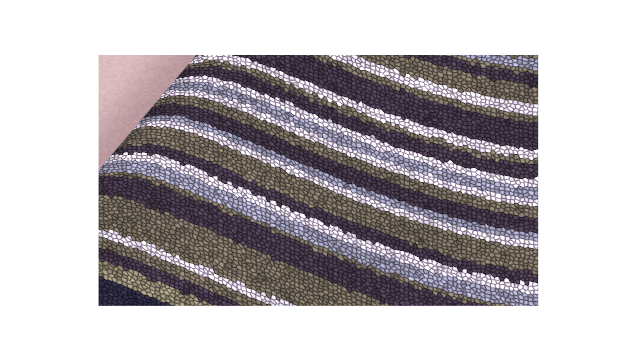
Write a Shadertoy shader that draws this texture.

```glsl
const vec2 FRAME_MIN = vec2(0.154, 0.160);   // cloth rectangle on the canvas
const vec2 FRAME_MAX = vec2(0.841, 0.849);
const vec2 LOOPS = vec2(92.0, 66.0);         // yarn loops across and down
const float LOOP_JITTER = 0.75;
const float GAP_SHADE = 0.58;
const float TOP_SHADE = 1.16;
const float YARN_VARIATION = 0.28;
const float DRAPE = 0.596;                   // fall of the stripes, left to right
const float FOLD_TOP = 0.222;                // where the fold meets the top side
const float FOLD_LEFT = 0.46;                // where the fold meets the left side
const float CURL = 0.093;
const float CURL_WIDTH = 0.057;
const vec3 PAPER = vec3(1.0);
const vec3 FLOOR_LIGHT = vec3(0.86, 0.74, 0.75);
const vec3 FLOOR_DARK = vec3(0.73, 0.60, 0.62);

// Yarns: 0 plum, 1 olive, 2 blue grey, 3 white, 4 tan hem, 5 navy
const vec3 YARN[6] = vec3[6](
    vec3(0.27, 0.22, 0.29), vec3(0.46, 0.42, 0.37), vec3(0.60, 0.59, 0.70),
    vec3(0.91, 0.86, 0.94), vec3(0.56, 0.52, 0.44), vec3(0.17, 0.16, 0.25));
const int BANDS = 30;
const int BAND_YARN[30] = int[30](
    1, 2, 1, 0, 1, 3, 1, 0, 3, 1, 0, 3, 2, 3, 1,
    0, 2, 3, 1, 0, 3, 2, 1, 0, 1, 3, 1, 0, 4, 5);
const float BAND_END[29] = float[29](
    0.02, 0.06, 0.08, 0.125, 0.20, 0.24, 0.27, 0.378, 0.417, 0.445,
    0.497, 0.533, 0.573, 0.606, 0.65, 0.712, 0.742, 0.772, 0.868, 0.914,
    0.954, 1.013, 1.035, 1.14, 1.295, 1.335, 1.377, 1.43, 1.50);

vec2 hash2(vec2 p) {
    return fract(sin(vec2(dot(p, vec2(127.1, 311.7)), dot(p, vec2(269.5, 183.3)))) * 4375.85);
}

// Cellular noise: nearest distance, second distance, nearest centre
vec4 cells(vec2 p) {
    vec2 base = floor(p), nearest = base;
    float first = 8.0, second = 8.0;
    for (int y = -1; y <= 1; y++)
    for (int x = -1; x <= 1; x++) {
        vec2 cell = base + vec2(x, y);
        vec2 centre = cell + 0.5 + LOOP_JITTER * (hash2(cell) - 0.5);
        float d = distance(p, centre);
        if (d < first) {
            second = first;
            first = d;
            nearest = centre;
        } else second = min(second, d);
    }
    return vec4(first, second, nearest);
}

vec3 bandColor(float s) {
    int yarn = BAND_YARN[0];
    for (int i = 1; i < BANDS; i++)
        if (s > BAND_END[i - 1]) yarn = BAND_YARN[i];
    return YARN[yarn];
}

// Position across the stripes, bent by the drape and curled at the fold
float stripeCoord(vec2 q, float fold) {
    float u = 1.0 - q.x;
    float fall = u * (0.327 + u * (1.381 - 0.67 * u));
    return q.y + DRAPE * fall - CURL * exp(-max(fold, 0.0) / CURL_WIDTH);
}

vec3 carpet(vec2 q, float fold) {
    vec2 weave = vec2(q.x, stripeCoord(q, fold)) * LOOPS;
    vec4 loops = cells(weave);
    vec3 color = bandColor(loops.w / LOOPS.y);

    // Rounded loops, dark gaps and uneven yarn
    float body = smoothstep(0.0, 0.55, loops.y - loops.x);
    float tone = 1.0 + YARN_VARIATION * (hash2(floor(loops.zw * 7.0)).x - 0.5);
    float wear = 1.0 + 0.04 * sin(9.0 * q.x + 2.0 * sin(7.0 * q.y));
    color *= mix(GAP_SHADE, TOP_SHADE, body) * tone * wear;
    return color * mix(0.82, 1.0, smoothstep(0.0, 0.05, fold));
}

vec3 bareFloor(vec2 q, float fold) {
    float grain = hash2(floor(q * LOOPS * 2.0)).x - 0.5;
    return mix(FLOOR_DARK, FLOOR_LIGHT, smoothstep(0.0, 0.16, -fold)) + 0.04 * grain;
}

void mainImage(out vec4 fragColor, in vec2 fragCoord) {
    vec2 uv = fragCoord / iResolution.xy;
    vec2 q = (uv - FRAME_MIN) / (FRAME_MAX - FRAME_MIN);
    q.y = 1.0 - q.y;
    vec2 pixel = 1.0 / (iResolution.xy * (FRAME_MAX - FRAME_MIN));

    // Cloth on one side of the fold, floor on the other
    float fold = q.x - FOLD_TOP * (1.0 - q.y / FOLD_LEFT);
    float cloth = smoothstep(-pixel.x, pixel.x, fold);
    vec3 color = mix(bareFloor(q, fold), carpet(q, fold), cloth);

    // Blank margin
    vec2 inside = smoothstep(-0.5 * pixel, 0.5 * pixel, 0.5 - abs(q - 0.5));
    fragColor = vec4(mix(PAPER, clamp(color, 0.0, 1.0), inside.x * inside.y), 1.0);
}
```
